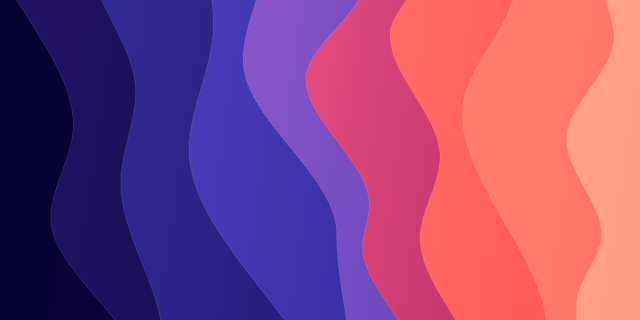
Write a WebGL 2 fragment shader that draws this background.

```glsl
#version 300 es
precision highp float;
// Layered wavy vertical bands running from deep navy through violet and pink to peach.

uniform vec2 u_resolution;
out vec4 outColor;

const float TILT = 0.15;       // lean of each band's shading
const float RIM_LIGHT = 0.10;  // strength of the thin seam highlight

// Sideways shift while y climbs from turning point a to turning point b.
float swing(float y, vec2 a, vec2 b) {
    return (b.x - a.x) * smoothstep(a.y, b.y, y);
}

// Smooth boundaries through turning points listed from bottom to top.
float wave(float y, vec2 a, vec2 b, vec2 c) {
    return a.x + swing(y, a, b) + swing(y, b, c);
}

float wave(float y, vec2 a, vec2 b, vec2 c, vec2 d) {
    return wave(y, a, b, c) + swing(y, c, d);
}

float wave(float y, vec2 a, vec2 b, vec2 c, vec2 d, vec2 e) {
    return wave(y, a, b, c, d) + swing(y, d, e);
}

// Slightly tilted gradient across the horizontal span of a band.
vec3 shade(vec2 p, vec2 span, vec3 nearColor, vec3 farColor) {
    float along = p.x - TILT * (p.y - 50.0);
    return mix(nearColor, farColor, clamp((along - span.x) / (span.y - span.x), 0.0, 1.0));
}

// Lays a band over everything to the right of its boundary.
vec3 layer(vec3 base, vec3 band, float offset) {
    float pixel = max(length(vec2(dFdx(offset), dFdy(offset))), 1e-4);
    float d = offset / pixel;
    vec3 color = mix(base, band, smoothstep(-0.6, 0.6, d));
    return mix(color, vec3(1.0), RIM_LIGHT * exp(-3.0 * d * d));
}

void main() {
    // Canvas units: 200 wide by 100 high.
    vec2 p = gl_FragCoord.xy / u_resolution * vec2(200.0, 100.0);
    float y = p.y;

    // Navy ground
    vec3 color = shade(p, vec2(0.0, 24.0), vec3(0.02, 0.0, 0.19), vec3(0.03, 0.0, 0.21));

    // Dark purple
    float edge = wave(y, vec2(43.8, -17.2), vec2(15.9, 31.8), vec2(22.9, 60.9), vec2(-5.9, 128.6));
    color = layer(color, shade(p, vec2(5.0, 50.0), vec3(0.13, 0.07, 0.38), vec3(0.105, 0.06, 0.36)), p.x - edge);

    // Indigo
    edge = wave(y, vec2(50.9, -6.8), vec2(37.8, 42.7), vec2(42.4, 71.4), vec2(27.5, 115.6));
    color = layer(color, shade(p, vec2(32.0, 89.0), vec3(0.19, 0.16, 0.57), vec3(0.15, 0.12, 0.50)), p.x - edge);

    // Blue violet
    edge = wave(y, vec2(105.2, -35.4), vec2(59.1, 53.1), vec2(66.7, 92.2), vec2(62.8, 126.0));
    color = layer(color, shade(p, vec2(59.0, 108.0), vec3(0.28, 0.23, 0.72), vec3(0.23, 0.19, 0.66)), p.x - edge);

    // Lavender
    edge = wave(y, vec2(109.8, -17.2), vec2(105.2, 27.1), vec2(76.0, 81.0), vec2(84.9, 120.8));
    color = layer(color, shade(p, vec2(76.0, 124.0), vec3(0.53, 0.33, 0.79), vec3(0.44, 0.29, 0.75)), p.x - edge);

    // Raspberry
    edge = wave(y, vec2(128.6, -12.0), vec2(113.3, 22.7), vec2(115.4, 36.2), vec2(95.6, 75.3), vec2(114.1, 106.5));
    color = layer(color, shade(p, vec2(96.0, 142.0), vec3(0.88, 0.29, 0.49), vec3(0.79, 0.22, 0.44)), p.x - edge);

    // Coral
    edge = wave(y, vec2(150.0, -19.8), vec2(131.3, 25.5), vec2(137.5, 51.0), vec2(121.9, 89.1), vec2(131.9, 110.4));
    color = layer(color, shade(p, vec2(122.0, 171.0), vec3(1.0, 0.42, 0.39), vec3(1.0, 0.36, 0.35)), p.x - edge);

    // Salmon
    edge = wave(y, vec2(171.1, -4.2), vec2(144.5, 64.8), vec2(160.9, 105.2));
    color = layer(color, shade(p, vec2(145.0, 192.0), vec3(1.0, 0.49, 0.42), vec3(1.0, 0.46, 0.40)), p.x - edge);

    // Peach
    edge = wave(y, vec2(180.2, 4.9), vec2(188.0, 26.6), vec2(177.1, 56.5), vec2(191.9, 88.3), vec2(186.2, 113.0));
    color = layer(color, shade(p, vec2(177.0, 200.0), vec3(1.0, 0.63, 0.52), vec3(1.0, 0.62, 0.51)), p.x - edge);

    outColor = vec4(color, 1.0);
}
```
